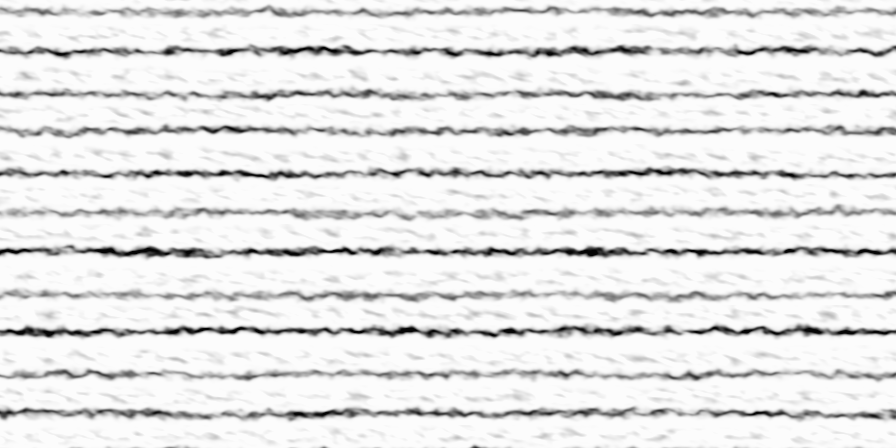
Give the GLSL for this pattern, as a WebGL 2 fragment shader.

```glsl
#version 300 es
precision highp float;
// Eleven rough, horizontal ink lines on white, with faint wisps in the gaps.

#define PERIOD 0.0896       // line spacing, in canvas heights
#define FIRST_LINE 0.078    // height of the lowest line
#define LINE_SIGMA 0.054    // softness of a line, in periods
#define LINE_INK 0.64       // mean darkness of a line
#define ROW_VARIATION 0.22  // darkness difference between rows
#define ROW_SHIFT 0.05      // uneven spacing, in periods
#define WOBBLE 0.13         // roughness of the line path, in periods
#define WISP_HEIGHT 0.43    // wisp position above its line, in periods
#define WISP_INK 0.42       // darkness of the wisps
#define PAPER vec3(0.99)
#define INK vec3(0.02)

uniform vec2 u_resolution;
out vec4 fragColor;

const float PI = 3.14159;

float hash(vec2 p) {
    vec3 q = fract(p.xyx * vec3(0.1031, 0.1030, 0.0973));
    q += dot(q, q.yzx + 33.33);
    return fract((q.x + q.y) * q.z);
}

// Contribution of one lattice corner to the gradient noise
float corner(vec2 cell, vec2 offset) {
    float angle = 2.0 * PI * hash(cell);
    return dot(vec2(cos(angle), sin(angle)), offset);
}

float gradientNoise(vec2 p) {
    vec2 i = floor(p), f = p - i;
    vec2 u = f * f * f * (f * (f * 6.0 - 15.0) + 10.0);
    vec2 e = vec2(1.0, 0.0);
    float low = mix(corner(i, f), corner(i + e, f - e), u.x);
    float high = mix(corner(i + e.yx, f - e.yx), corner(i + 1.0, f - 1.0), u.x);
    return mix(low, high, u.y);
}

float bell(float x, float sigma) {
    return exp(-0.5 * x * x / (sigma * sigma));
}

void main() {
    vec2 p = gl_FragCoord.xy / u_resolution.y;

    // Row index and height within the row; cells split between wisp and line
    float rows = (p.y - FIRST_LINE) / PERIOD;
    float row = floor(rows + 0.3);
    float y = rows - row + 0.017 - ROW_SHIFT * sin(1.2 * PI * row);

    // Rough path: slow drift plus two finer scales
    float drift = 0.08 * gradientNoise(vec2(p.x * 3.0, row * 7.37 + 40.5));
    float rough = gradientNoise(p * vec2(22.0, 26.0) + 11.3)
                + 0.6 * gradientNoise(p * vec2(48.0, 60.0) + 71.7);
    y += drift + WOBBLE * rough;

    // Ink coverage: slightly slanted flakes and longer worn stretches
    vec2 slanted = vec2(p.x, p.y + 0.2 * p.x);
    float flakes = gradientNoise(slanted * vec2(24.0, 68.0) + 130.2)
                 + 0.5 * gradientNoise(slanted * vec2(52.0, 110.0) + 210.6);
    float wear = gradientNoise(vec2(p.x * 5.0, row * 5.43 + 90.2));
    float rowInk = LINE_INK + ROW_VARIATION * cos(3.52 * row - 1.33);
    float lineInk = rowInk * max(1.0 + 0.85 * flakes + 0.6 * wear, 0.0);
    float darkness = lineInk * bell(y, LINE_SIGMA);

    // Faint wisps between the lines
    float wisps = gradientNoise(slanted * vec2(19.0, 62.0) + 300.4)
                + 0.4 * gradientNoise(slanted * vec2(45.0, 100.0) + 370.8);
    darkness += WISP_INK * max(wisps, 0.0) * bell(y - WISP_HEIGHT, 0.1);

    fragColor = vec4(mix(PAPER, INK, clamp(darkness, 0.0, 1.0)), 1.0);
}
```
